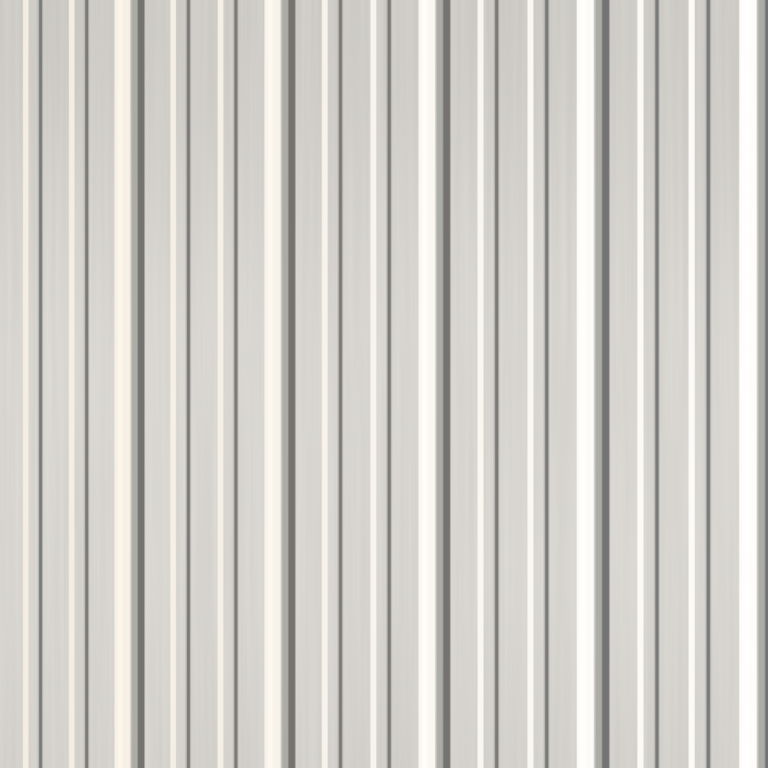
Write a Shadertoy shader that draws this pattern.

```glsl
// Vertical ticking stripes in warm grey: each repeat holds two thin light/dark
// pairs and one broad cream band beside a dark band. A quadratic warp widens the
// repeats slightly to the right; soft hash noise adds woven streaks and shading.

const float FIRST_SEAM = 0.182;    // canvas x of the first dark band
const float PITCH = 0.1935;        // repeat width at that seam
const float STRETCH = 0.0027;      // growth of the repeat width
const float SOFTNESS = 0.012;      // edge blur in repeat units

const vec3 GREY_DEEP = vec3(0.80, 0.79, 0.77);
const vec3 GREY_PALE = vec3(0.85, 0.84, 0.82);
const vec3 CREAM_WARM = vec3(0.96, 0.935, 0.89);
const vec3 CREAM_COOL = vec3(0.995, 0.99, 0.975);
const vec3 SHADOW = vec3(0.66, 0.66, 0.64);
const vec3 CHARCOAL = vec3(0.45, 0.45, 0.445);

float hash(vec2 p) {
    vec3 q = fract(vec3(p.xyx) * 0.1031);
    q += dot(q, q.yzx + 33.33);
    return fract((q.x + q.y) * q.z);
}

float noise(vec2 p) {
    vec2 cell = floor(p);
    vec2 f = fract(p);
    f = f * f * (3.0 - 2.0 * f);
    float low = mix(hash(cell), hash(cell + vec2(1.0, 0.0)), f.x);
    float high = mix(hash(cell + vec2(0.0, 1.0)), hash(cell + 1.0), f.x);
    return mix(low, high, f.y);
}

// Canvas x to repeat number: inverse of seam + pitch * n + stretch * n * n
float repeatCoord(float x) {
    float root = sqrt(PITCH * PITCH + 4.0 * STRETCH * (x - FIRST_SEAM));
    return (root - PITCH) / (2.0 * STRETCH);
}

// Coverage of a stripe that recurs once per repeat
float stripe(float u, float center, float halfWidth, float soft) {
    float d = abs(fract(u - center + 0.5) - 0.5) - halfWidth;
    return 1.0 - smoothstep(-0.5 * soft, 0.5 * soft, d);
}

// Grey cloth: vertical shading plus fine thread streaks
vec3 cloth(vec2 uv, float u) {
    float glow = smoothstep(1.0, 0.55, uv.y) * smoothstep(-0.35, 0.3, uv.y);
    float cloud = noise(uv * vec2(9.0, 4.0)) - 0.5;
    float streak = noise(vec2(u * 36.0, uv.y * 3.0)) - 0.5;
    float thread = noise(vec2(u * 75.0 + 17.0, uv.y * 8.0)) - 0.5;
    vec3 color = mix(GREY_DEEP, GREY_PALE, clamp(0.15 + 0.75 * glow + 0.25 * cloud, 0.0, 1.0));
    return color + 0.022 * streak + 0.014 * thread;
}

void mainImage(out vec4 fragColor, in vec2 fragCoord) {
    vec2 uv = fragCoord / iResolution.xy;
    float u = repeatCoord(uv.x);
    float pixel = 1.0 / (iResolution.x * (PITCH + 2.0 * STRETCH * u));
    float soft = max(SOFTNESS, 1.5 * pixel);

    // Small tint change between repeats
    float variation = hash(vec2(floor(u + 0.5) + 8.0, 3.0)) - 0.5;
    vec3 dark = CHARCOAL + variation * vec3(-0.03, 0.0, 0.04);
    vec3 cream = mix(CREAM_WARM, CREAM_COOL, smoothstep(0.0, 0.95, uv.x));

    vec3 color = cloth(uv, u);

    // Two thin pairs: light line, then dark line
    for (int i = 0; i < 2; i++) {
        float offset = 0.315 * float(i);
        color = mix(color, cream, 0.95 * stripe(u, 0.224 + offset, 0.019, soft));
        color = mix(color, SHADOW, 0.5 * stripe(u, 0.325 + offset, 0.019, soft));
        color = mix(color, dark, 0.9 * stripe(u, 0.326 + offset, 0.0105, soft));
    }

    // Broad cream band with a paler core, then shadow and dark band
    color = mix(color, cream, stripe(u, 0.882, 0.053, soft));
    color += 0.025 * stripe(u, 0.868, 0.016, 2.0 * soft);
    color = mix(color, SHADOW, 0.9 * stripe(u, 0.976, 0.032, 1.6 * soft));
    color = mix(color, dark, stripe(u, 0.009, 0.023, 1.3 * soft));

    fragColor = vec4(clamp(color, 0.0, 1.0), 1.0);
}
```
